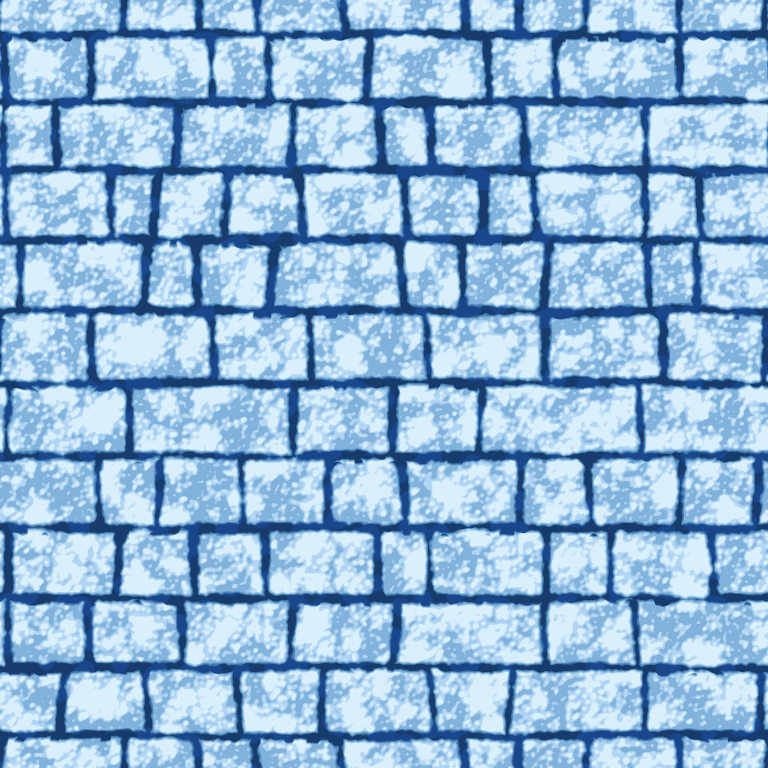
A Shadertoy shader for this texture:

```glsl
const float TAU = 6.28319;
const float ROWS = 11.0;
const float BRICKS_PER_ROW[11] = float[11](8., 7., 9., 9., 6., 7., 9., 10., 8., 8., 9.);

const vec3 NAVY   = vec3(0.09, 0.23, 0.42);
const vec3 COBALT = vec3(0.10, 0.28, 0.55);
const vec3 STEEL  = vec3(0.26, 0.49, 0.70);
const vec3 SKY    = vec3(0.50, 0.70, 0.86);
const vec3 ICE    = vec3(0.69, 0.83, 0.95);
const vec3 SNOW   = vec3(0.85, 0.94, 0.99);

vec2 hash2(vec2 p) {
    vec3 q = fract(p.xyx * vec3(0.1031, 0.1030, 0.0973));
    q += dot(q, q.yzx + 33.33);
    return fract((q.xx + q.yz) * q.zy);
}

// Soft cellular noise, tiling over the unit square; mean near 0.52
float cellular(vec2 uv, float scale, float seed) {
    vec2 p = uv * scale, cell = floor(p);
    float sum = 0.0;
    for (int j = -1; j <= 1; j++)
    for (int i = -1; i <= 1; i++) {
        vec2 c = cell + vec2(i, j);
        vec2 toSite = c + hash2(mod(c, scale) + seed) - p;
        sum += exp(-6.0 * dot(toSite, toSite));
    }
    return sum;
}

// Layered sines with whole frequencies, so they tile as well
float waves(vec2 uv, float seed) {
    vec2 freq = vec2(3.0, 2.0);
    float sum = 0.0, amp = 0.5;
    for (int i = 0; i < 4; i++) {
        float bend = 1.5 * sin(TAU * dot(vec2(-freq.y, freq.x), uv) + seed);
        sum += amp * sin(TAU * dot(freq, uv) + bend + seed * 1.7);
        freq = vec2(2.0 * freq.x - freq.y, freq.x + 2.0 * freq.y);
        amp *= 0.6;
    }
    return sum;
}

float frost(vec2 uv) {
    return 0.45 * cellular(uv, 22.0, 3.0)
         + 0.30 * cellular(uv, 54.0, 17.0)
         + 0.25 * cellular(uv, 120.0, 41.0);
}

// Horizontal place of an upright joint, leaning with height in the row
float jointX(float index, float row, float count, float lean) {
    vec2 h = hash2(vec2(mod(index, count) + 5.0, row * 7.0 + 2.0));
    float phase = hash2(vec2(row, 61.0)).x;
    return (index + phase + 0.64 * (h.x - 0.5)) / count + 0.008 * (h.y - 0.5) * lean;
}

float roundedBox(vec2 p, vec2 halfSize, float radius) {
    vec2 q = abs(p) - halfSize + radius;
    return length(max(q, 0.0)) + min(max(q.x, q.y), 0.0) - radius;
}

float ramp(float edge, float softness, float x, float pixel) {
    float w = max(softness, 0.7 * pixel);
    return smoothstep(edge - w, edge + w, x);
}

void mainImage(out vec4 fragColor, in vec2 fragCoord) {
    vec2 uv = fragCoord / iResolution.xy;
    float pixel = 1.0 / iResolution.y;
    vec2 p = uv + 0.0022 * vec2(waves(uv, 1.0), waves(uv, 4.0));

    // Courses of slightly uneven height
    float rowPos = (p.y - 0.0455 - 0.0065 * cos(TAU * (p.y - 0.72))) * ROWS;
    float row = mod(floor(rowPos), ROWS);
    float lean = 2.0 * fract(rowPos) - 1.0;
    float count = BRICKS_PER_ROW[int(row)];

    // Brick holding this point
    float index = floor(p.x * count - hash2(vec2(row, 61.0)).x);
    if (p.x < jointX(index, row, count, lean)) index -= 1.0;
    else if (p.x >= jointX(index + 1.0, row, count, lean)) index += 1.0;
    float left = jointX(index, row, count, lean);
    float right = jointX(index + 1.0, row, count, lean);
    vec2 id = vec2(mod(index, count), row);
    vec2 shape = hash2(id + 23.0), wear = hash2(id + 71.0);

    // Distance inward from the joint, with worn corners and chipped tops
    vec2 halfSize = vec2(0.5 * (right - left), 0.5 / ROWS);
    vec2 local = vec2(p.x - 0.5 * (left + right), 0.5 * lean / ROWS);
    float radius = mix(0.004, 0.017, shape.x * shape.x);
    float grain = frost(uv);
    float depth = -roundedBox(local, halfSize, radius);
    depth -= 0.003 * pow(shape.y, 4.0);
    depth += 0.006 * (grain - 0.52);
    float chips = smoothstep(0.60, 0.90, cellular(uv, 44.0, 83.0));
    depth -= 0.006 * chips * smoothstep(0.5, 0.9, lean) * wear.x;

    // Frosted face: mottling, fine relief, bright upper rim
    float relief = grain - frost(uv + vec2(-0.0025, 0.003));
    float tone = grain + 0.45 * relief + 0.06 * waves(uv + wear, 8.0);
    tone += 0.08 * (wear.y - 0.5) + 0.10 * smoothstep(0.45, 0.85, lean);
    tone -= 0.10 * (1.0 - smoothstep(0.006, 0.022, depth)) * wear.x;
    vec3 stone = mix(SKY, ICE, smoothstep(0.27, 0.43, tone));
    stone = mix(stone, SNOW, smoothstep(0.47, 0.68, tone));

    // Dark joint fading through blue into the face
    vec3 color = mix(NAVY, COBALT, smoothstep(0.40, 0.65, cellular(uv, 30.0, 9.0)));
    color = mix(color, STEEL, ramp(0.0034, 0.0009, depth, pixel));
    color = mix(color, SKY, ramp(0.0052, 0.0010, depth, pixel));
    color = mix(color, stone, ramp(0.0073, 0.0018, depth, pixel));
    fragColor = vec4(color, 1.0);
}
```
